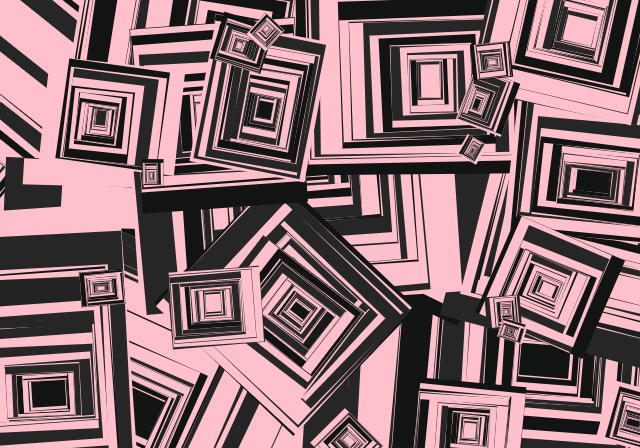
Reproduce this pattern procedurally as a Shadertoy shader.

```glsl
// A heap of tilted cards, large ones below and small ones on top. Each card is
// a stack of nested rectangles in alternating pink and near-black, where every
// side shrinks by its own random amount and each layer is slightly twisted.

#define CARDS 33
#define RINGS 26
#define MIN_HALF 0.025   // half size of the smallest card, in canvas heights
#define MAX_HALF 0.56    // half size of the largest card
#define INSET 0.15       // widest band, as a share of the current rectangle
#define TWIST 0.04       // spread of the angle between layers
#define LEAN_MIN -0.1    // clockwise lean of the cards in radians
#define LEAN_MAX 0.8
#define SCATTER 0.35     // how far centres stray from an even spread
#define SEED 3.0

const vec3 PINK = vec3(0.995, 0.752, 0.793);
const vec3 BLACK = vec3(0.07, 0.075, 0.075);
const vec3 CHARCOAL = vec3(0.15, 0.15, 0.15);

// Four random values from a pair of indices
vec4 hash4(float a, float b) {
    vec4 p = fract(vec4(a, b, a, b) * vec4(0.1031, 0.1030, 0.0973, 0.1099) + 0.137 * SEED);
    p += dot(p, p.wzxy + 33.33);
    return fract((p.xxyz + p.yzzw) * p.zywx);
}

mat2 rotation(float angle) {
    float c = cos(angle), s = sin(angle);
    return mat2(c, s, -s, c);
}

// Signed distance to the rectangle spanned by two corners
float rectDistance(vec2 p, vec2 lo, vec2 hi) {
    vec2 d = abs(p - 0.5 * (lo + hi)) - 0.5 * (hi - lo);
    return max(d.x, d.y);
}

// Paints one card over the colour below it
vec3 paintCard(vec3 below, vec2 p, vec2 halfSize, float id, float pixel) {
    vec3 colour = below;
    vec2 lo = -halfSize, hi = halfSize;
    float parity = floor(2.0 * hash4(id, 91.0).x);

    for (int k = 0; k < RINGS; k++) {
        float ring = float(k);
        vec4 r = hash4(id + 11.0, ring + 5.0);
        vec4 tone = hash4(id + 57.0, ring + 29.0);

        // Small twist that turns even bands into wedges
        vec2 q = p + TWIST * (tone.x - 0.5) * vec2(-p.y, p.x);
        float cover = clamp(0.5 - rectDistance(q, lo, hi) / pixel, 0.0, 1.0);

        vec3 dark = mix(BLACK, CHARCOAL, smoothstep(0.53, 0.6, tone.y));
        bool isDark = mod(ring + parity, 2.0) < 0.5;
        colour = mix(colour, isDark ? dark : PINK, cover);

        // Mostly hairlines, now and then a broad bar
        vec4 inset = INSET * r * r * r + 0.003;
        vec2 size = hi - lo;
        lo += inset.xy * size;
        hi -= inset.zw * size;
    }
    return colour;
}

void mainImage(out vec4 fragColor, in vec2 fragCoord) {
    float pixel = 1.0 / iResolution.y;
    vec2 uv = fragCoord * pixel;
    vec2 canvas = vec2(iResolution.x * pixel, 1.0);
    vec3 colour = PINK;

    for (int i = 0; i < CARDS; i++) {
        float id = float(i);
        vec4 r = hash4(id + 3.0, 17.0);
        vec4 stray = hash4(id + 23.0, 41.0);

        // Sizes fall from back to front; the first card fills the canvas
        float s = 1.0 - id / float(CARDS - 1);
        float size = mix(MIN_HALF, MAX_HALF, s * s);
        if (i == 0) size *= 2.6;
        vec2 halfSize = size * vec2(mix(0.8, 1.2, r.x), mix(0.8, 1.2, r.y));

        // Loosely spread centres, the first one in the middle
        vec2 offset = i == 0 ? vec2(0.0) : SCATTER * (stray.xy - 0.5);
        vec2 centre = fract(0.5 + id * vec2(0.7549, 0.5698) + offset) * canvas;

        // Most cards lean a little clockwise, a few stand on a corner
        float angle = mix(LEAN_MIN, LEAN_MAX, pow(r.z, 1.6));
        vec2 p = rotation(angle) * (uv - centre);

        // Skip cards that cannot reach this point
        if (rectDistance(p, -halfSize, halfSize) > 0.05 * size + pixel) continue;
        colour = paintCard(colour, p, halfSize, id, pixel);
    }
    fragColor = vec4(colour, 1.0);
}
```
